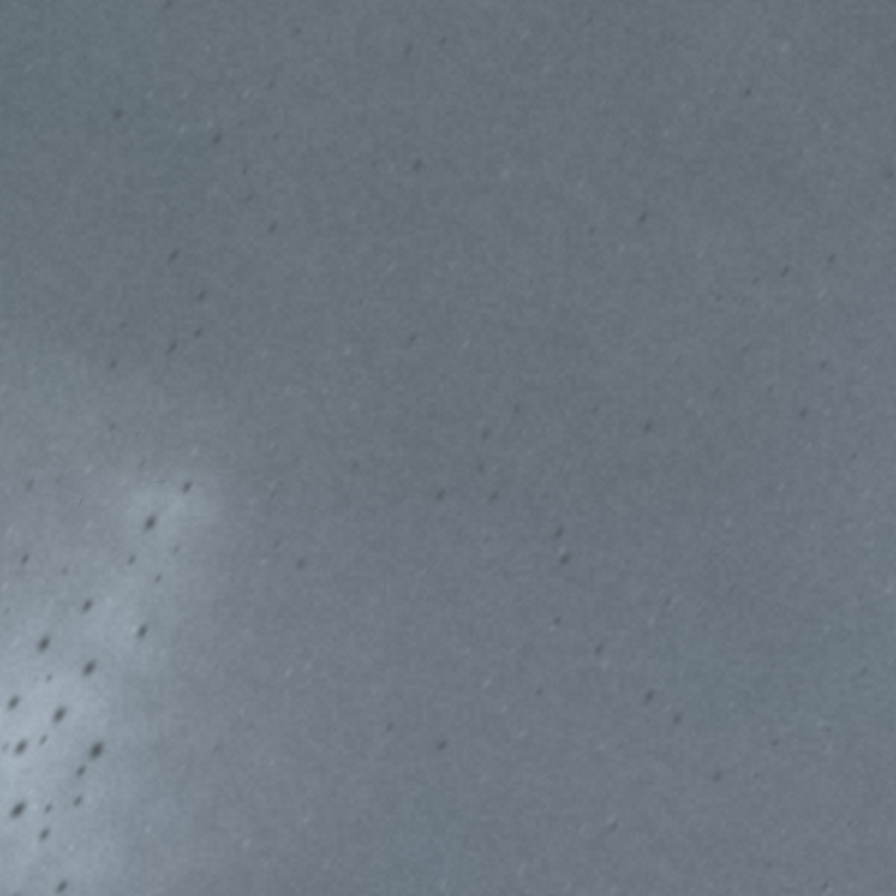
This texture is drawn by a WebGL 2 fragment shader. Its source:

```glsl
#version 300 es
precision highp float;
// Smooth grey-blue matte surface with fine grain, a soft sheen at lower left and small dark pits.

uniform vec2 u_resolution;
out vec4 fragColor;

const vec3 TOP_GREY = vec3(0.405, 0.440, 0.470);
const vec3 BOTTOM_BLUE = vec3(0.430, 0.472, 0.515);
const vec3 SHEEN_TINT = vec3(0.97, 1.04, 1.06);
const vec2 SLANT = vec2(0.555, 0.832);

// Integer hash giving two values in 0..1
vec2 hash2(vec2 cell, uint seed) {
    uvec2 v = uvec2(ivec2(cell) + 4096) * 1664525u + 1013904223u + seed * 7919u;
    v.x += v.y * 1664525u;
    v.y += v.x * 1664525u;
    v ^= v >> 16u;
    v.x += v.y * 1664525u;
    v.y += v.x * 1664525u;
    v ^= v >> 16u;
    return vec2(v & 65535u) / 65535.0;
}

// Value noise in -1..1
float noise(vec2 p, uint seed) {
    vec2 i = floor(p);
    vec2 f = fract(p);
    f = f * f * (3.0 - 2.0 * f);
    float low = mix(hash2(i, seed).x, hash2(i + vec2(1, 0), seed).x, f.x);
    float high = mix(hash2(i + vec2(0, 1), seed).x, hash2(i + vec2(1, 1), seed).x, f.x);
    return 2.0 * mix(low, high, f.y) - 1.0;
}

float fbm(vec2 p, uint seed) {
    float sum = 0.0;
    float amplitude = 0.5;
    for (uint i = 0u; i < 4u; i++) {
        sum += amplitude * noise(p, seed + i);
        p = p * 2.03 + 7.3;
        amplitude *= 0.5;
    }
    return sum;
}

// Coordinates along and across a unit direction
vec2 align(vec2 p, vec2 direction) {
    return vec2(dot(p, direction), dot(p, vec2(-direction.y, direction.x)));
}

// Soft elliptical spot
float glow(vec2 p, vec2 centre, vec2 radius, vec2 direction) {
    vec2 q = align(p - centre, direction) / radius;
    return exp(-dot(q, q));
}

// Light reflected in the lower left
float sheen(vec2 p) {
    vec2 level = vec2(1, 0);
    vec2 q = p + 0.025 * vec2(fbm(p * 9.0, 11u), fbm(p * 9.0, 21u));
    float light = 0.090 * glow(q, vec2(0.02, 0.20), vec2(0.25, 0.29), level);
    light += 0.095 * glow(q, vec2(0.00, 0.16), vec2(0.11, 0.09), SLANT);
    light += 0.050 * glow(q, vec2(0.13, 0.32), vec2(0.17, 0.055), SLANT);
    light += 0.065 * glow(q, vec2(0.17, 0.44), vec2(0.055, 0.035), level);
    light += 0.050 * glow(q, vec2(0.06, 0.03), vec2(0.13, 0.09), level);
    // Faint veil with a sloping upper edge
    float edge = 0.615 - 0.9 * q.x * q.x;
    light += 0.028 * smoothstep(0.03, -0.04, q.y - edge) * smoothstep(0.30, 0.12, q.x)
        * smoothstep(0.05, 0.5, q.y);
    return light;
}

// Slanted spots scattered one per cell, kept where the random value is under density
float pits(vec2 p, float cells, float density, float size, uint seed) {
    vec2 base = floor(p * cells);
    float cover = 0.0;
    for (int y = -1; y <= 1; y++) {
        for (int x = -1; x <= 1; x++) {
            vec2 cell = base + vec2(x, y);
            vec2 pick = hash2(cell, seed);
            vec2 centre = (cell + 0.15 + 0.7 * hash2(cell, seed + 1u)) / cells;
            float radius = size * mix(0.55, 1.15, pick.y);
            float spot = glow(p, centre, radius * vec2(1.4, 0.8), SLANT);
            cover = max(cover, spot * step(pick.x, density) * mix(0.4, 1.0, pick.y));
        }
    }
    return cover;
}

void main() {
    vec2 p = gl_FragCoord.xy / u_resolution;

    // Broad colour drift
    vec3 colour = mix(BOTTOM_BLUE, TOP_GREY, smoothstep(0.0, 0.85, p.y));
    colour += vec3(0.010, 0.002, 0.003) * fbm(p * 4.0, 31u);
    colour += 0.012 * fbm(p * 6.0, 41u);
    colour += vec3(-0.010, 0.004, -0.002) * glow(p, vec2(0.0, 0.9), vec2(0.35), vec2(1, 0));
    colour += vec3(0.010, 0.020, 0.028) * glow(p, vec2(1.03, 0.53), vec2(0.13, 0.25), vec2(1, 0));

    // Sheen, broken up by slanted mottling
    float light = sheen(p);
    float mottle = fbm(align(p, SLANT) * vec2(22.0, 42.0), 51u);
    colour += SHEEN_TINT * light * (1.0 + 0.30 * mottle);

    // Fine grain
    float grain = 0.014 * noise(p * 150.0, 61u) + 0.009 * noise(p * 270.0, 71u);
    colour += grain + 0.010 * fbm(p * 55.0, 81u);

    // Pits crowd the lit corner, with faint specks and pale flecks elsewhere
    float lit = smoothstep(0.05, 0.13, light);
    colour *= 1.0 - 0.40 * pits(p, 26.0, 0.45 * lit, 0.0065, 91u);
    colour *= 1.0 - 0.16 * pits(p, 34.0, 0.10, 0.0050, 101u);
    colour += 0.045 * pits(p, 45.0, 0.10 + 0.15 * lit, 0.0040, 111u);

    fragColor = vec4(clamp(colour, 0.0, 1.0), 1.0);
}
```
